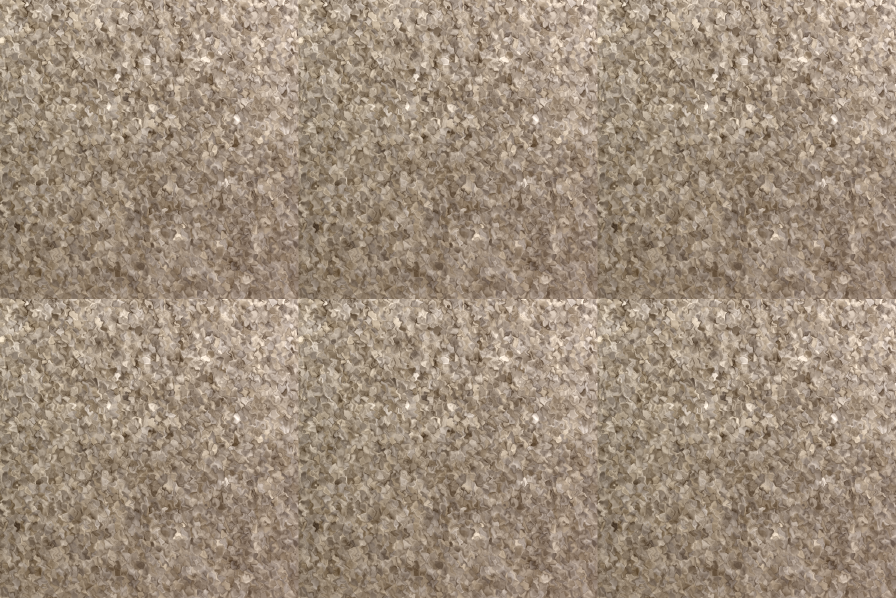
Give the GLSL for this texture, as a WebGL 2 fragment shader.

```glsl
#version 300 es
precision highp float;
// Granular stone panel repeated three across and two down with hard seams.
// Two layers of soft jittered cells form small flakes, with dark crevices and
// pale chips; light brightens the top and right of every identical panel.

uniform vec2 u_resolution;
out vec4 fragColor;

const vec2 REPEATS = vec2(3.0, 2.0);
const vec2 COARSE_CELLS = vec2(54.0, 40.0);
const vec2 FINE_CELLS = vec2(98.0, 72.0);
const vec3 DARK_STONE = vec3(0.45, 0.38, 0.31);
const vec3 PALE_STONE = vec3(0.88, 0.82, 0.75);
const int SAMPLES = 2;

float hash(vec2 p) {
  vec3 q = fract(p.xyx * vec3(0.1031, 0.1030, 0.0973));
  q += dot(q, q.yzx + 33.33);
  return fract((q.x + q.y) * q.z);
}

vec2 hash2(vec2 p) {
  return vec2(hash(p + 17.3), hash(p + 71.9));
}

float noise(vec2 p) {
  vec2 i = floor(p), f = fract(p);
  f = f * f * (3.0 - 2.0 * f);
  float low = mix(hash(i), hash(i + vec2(1.0, 0.0)), f.x);
  float high = mix(hash(i + vec2(0.0, 1.0)), hash(i + vec2(1.0)), f.x);
  return mix(low, high, f.y);
}

// Nearest grain: xy = its cell, z = gap to the next grain, w = facet slope
vec4 grain(vec2 p, float seed) {
  vec2 base = floor(p), cell = base, toSeed = vec2(0.0);
  float nearest = 9.0, second = 9.0;
  for (int y = -1; y <= 1; y++) {
    for (int x = -1; x <= 1; x++) {
      vec2 c = base + vec2(x, y);
      vec2 d = c + hash2(c + seed) - p;
      float dist = length(d);
      if (dist < nearest) {
        second = nearest;
        nearest = dist;
        cell = c;
        toSeed = d;
      } else {
        second = min(second, dist);
      }
    }
  }
  float angle = 6.2832 * hash(cell + seed + 5.7);
  float slope = dot(toSeed, vec2(cos(angle), sin(angle)));
  return vec4(cell + seed, second - nearest, slope);
}

// Broad illumination across one panel
float lighting(vec2 p) {
  float top = p.y * p.y;
  float corner = smoothstep(0.55, 1.0, p.x) * smoothstep(0.4, 1.0, p.y);
  float mottling = noise(p * 7.0 + 3.0) + noise(p * 15.0 + 8.0) - 1.0;
  return 0.56 + 0.135 * top + 0.05 * p.x + 0.05 * corner + 0.05 * mottling;
}

vec3 stone(vec2 p) {
  // Bend and lean the cells so grains become irregular flakes
  vec2 bend = vec2(noise(p * 90.0), noise(p * 90.0 + 40.0)) - 0.5;
  vec2 q = p + 0.018 * bend + vec2(0.2 * p.y, 0.0);
  vec4 coarse = grain(q * COARSE_CELLS, 11.0);
  vec4 fine = grain(q * FINE_CELLS, 230.0);

  // Grain tone fades toward its rim, so neighbours blend softly
  float body = smoothstep(-0.12, 0.3, coarse.z);
  float fineBody = smoothstep(-0.12, 0.3, fine.z);
  float contrast = 0.8 + 0.3 * p.y;
  float value = 0.25 * (hash(coarse.xy) - 0.5) * body;
  value += 0.22 * (hash(fine.xy) - 0.5) * fineBody;
  value += 0.10 * coarse.w + 0.06 * fine.w;
  value += 0.14 * (noise(q * vec2(130.0, 95.0)) - 0.5);

  // Small broken shadows, deeper toward the brightly lit top
  float crevice = 1.0 - smoothstep(0.0, 0.3, coarse.z);
  float depth = smoothstep(0.45, 0.8, noise(p * 48.0 + 9.0));
  value -= crevice * depth * (0.10 + 0.12 * p.y);

  // Sparse pale chips and dark pits
  float rarity = hash(coarse.xy + 53.0);
  value += 0.13 * body * step(0.977 - 0.02 * p.x, rarity);
  value -= 0.10 * body * step(rarity, 0.025);

  float luminance = lighting(p) + 0.008 + contrast * value;
  vec3 color = mix(DARK_STONE, PALE_STONE, (luminance - 0.45) / 0.43);

  // Ochre to grey grains, with a faint rosy cast at the right and base
  float warmth = (hash(coarse.xy + 91.0) - 0.5) * body;
  float rosy = 0.6 * p.x + 0.4 * abs(p.y - 0.55) - 0.4;
  color += warmth * vec3(0.02, 0.0, -0.045);
  return color + rosy * vec3(0.014, -0.006, 0.012);
}

void main() {
  vec3 sum = vec3(0.0);
  for (int y = 0; y < SAMPLES; y++) {
    for (int x = 0; x < SAMPLES; x++) {
      vec2 offset = (vec2(x, y) + 0.5) / float(SAMPLES) - 0.5;
      vec2 uv = (gl_FragCoord.xy + offset) / u_resolution;
      sum += stone(fract(uv * REPEATS));
    }
  }
  fragColor = vec4(clamp(sum / float(SAMPLES * SAMPLES), 0.0, 1.0), 1.0);
}
```
